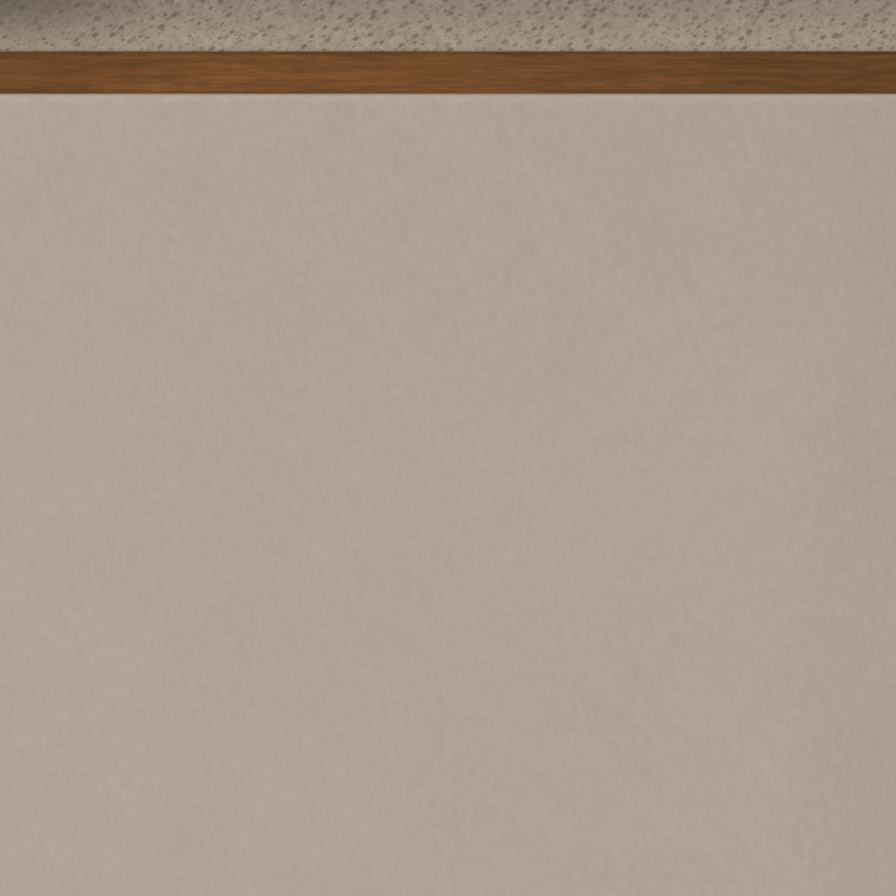
Reproduce this texture procedurally as a three.js fragment shader.

```glsl
// A plain plaster wall below a thin wooden rail, with speckled stone above it.
// Value noise gives the plaster grain and the stretched wood fibres;
// jittered cells scatter the dark flecks over the stone.

#define RAIL_BOTTOM 0.8955
#define RAIL_TOP 0.9425
#define EDGE 0.0016
#define PLASTER vec3(0.690, 0.640, 0.588)
#define WOOD vec3(0.430, 0.287, 0.170)
#define STONE vec3(0.625, 0.565, 0.505)
#define FLECK vec3(0.370, 0.310, 0.260)
#define GRAIN 0.030
#define FLECK_CELLS 110.0

varying vec2 vUv;

float hash(vec2 p) {
  return fract(sin(dot(p, vec2(127.1, 311.7))) * 43758.5453);
}

float noise(vec2 p) {
  vec2 cell = floor(p);
  vec2 f = fract(p);
  f = f * f * (3.0 - 2.0 * f);
  float low = mix(hash(cell), hash(cell + vec2(1.0, 0.0)), f.x);
  float high = mix(hash(cell + vec2(0.0, 1.0)), hash(cell + 1.0), f.x);
  return mix(low, high, f.y);
}

float fbm(vec2 p) {
  float sum = 0.0;
  float weight = 0.5;
  for (int i = 0; i < 4; i++) {
    sum += weight * noise(p);
    p = p * 2.03 + 17.3;
    weight *= 0.5;
  }
  return sum / 0.9375;
}

// Coverage of small slanted flecks, one candidate in each cell
float flecks(vec2 uv, float cells) {
  vec2 p = uv * cells;
  vec2 home = floor(p);
  float cover = 0.0;
  for (int y = -1; y <= 1; y++) {
    for (int x = -1; x <= 1; x++) {
      vec2 id = home + vec2(float(x), float(y));
      vec2 jitter = vec2(hash(id), hash(id + 41.7));
      vec2 d = p - id - jitter;
      d = vec2(d.x * 0.85 + d.y * 0.5, d.y * 0.85 - d.x * 0.5);
      float radius = mix(0.12, 0.40, hash(id + 9.2));
      float strength = step(0.42, hash(id + 73.1)) * mix(0.25, 0.95, hash(id + 5.8));
      float dist = length(d * vec2(0.75, 1.3));
      cover = max(cover, strength * (1.0 - smoothstep(radius * 0.45, radius + 0.12, dist)));
    }
  }
  return cover;
}

vec3 plaster(vec2 uv) {
  // Slanted fine relief over a faint broad mottling
  vec2 slant = vec2(uv.x + uv.y * 0.35, uv.y - uv.x * 0.35);
  float relief = noise(slant * vec2(190.0, 130.0)) * 0.6 + noise(uv * 290.0) * 0.4 - 0.5;
  float mottle = fbm(uv * 14.0) - 0.5;
  float light = GRAIN * relief + 0.014 * mottle;
  light += 0.010 * (0.5 - uv.x) - 0.012 * smoothstep(0.85, 1.0, uv.x);
  light -= 0.008 * smoothstep(0.45, 0.85, uv.y);
  // Pale lip and soft shade directly under the rail
  float below = RAIL_BOTTOM - uv.y;
  light += 0.025 * exp(-pow((below - 0.005) / 0.004, 2.0));
  light -= 0.10 * exp(-max(below, 0.0) / 0.0015);
  return PLASTER + light;
}

vec3 wood(vec2 uv) {
  float height = (uv.y - RAIL_BOTTOM) / (RAIL_TOP - RAIL_BOTTOM);
  float bend = 0.006 * noise(vec2(uv.x * 6.0, 3.0));
  float fibre = fbm(vec2(uv.x * 12.0, (uv.y + bend) * 220.0)) - 0.5;
  float pores = noise(vec2(uv.x * 75.0, uv.y * 420.0)) - 0.5;
  float glow = exp(-pow((uv.x - 0.36) / 0.30, 2.0)) * (1.0 - 0.6 * height);
  vec3 color = WOOD * (1.0 + 0.30 * fibre + 0.14 * pores);
  color += vec3(0.040, 0.018, 0.002) * glow;
  color *= 1.0 - 0.08 * smoothstep(0.5, 1.0, uv.x);
  color *= 1.0 - 0.18 * smoothstep(0.88, 1.0, height);
  return color * (1.0 - 0.12 * smoothstep(0.12, 0.0, height));
}

vec3 stone(vec2 uv) {
  float height = (uv.y - RAIL_TOP) / (1.0 - RAIL_TOP);
  vec3 color = STONE + 0.075 * (fbm(uv * 130.0) - 0.5);
  color += 0.035 * (noise(uv * 300.0) - 0.5);
  color *= 1.0 - 0.09 * smoothstep(0.2, 1.0, height);
  // The upper left corner falls into shade
  color *= 1.0 - 0.22 * smoothstep(0.22, 0.0, uv.x) * smoothstep(-0.2, 1.0, height);
  float cover = max(flecks(uv, FLECK_CELLS), 0.6 * flecks(uv + 3.7, FLECK_CELLS * 1.7));
  color = mix(color, FLECK, 0.65 * cover);
  return color * (1.0 - 0.10 * smoothstep(0.08, 0.0, height));
}

void main() {
  vec3 color = plaster(vUv);
  color = mix(color, wood(vUv), smoothstep(-EDGE, EDGE, vUv.y - RAIL_BOTTOM));
  color = mix(color, stone(vUv), smoothstep(-EDGE, EDGE, vUv.y - RAIL_TOP));
  gl_FragColor = vec4(color, 1.0);
}
```
